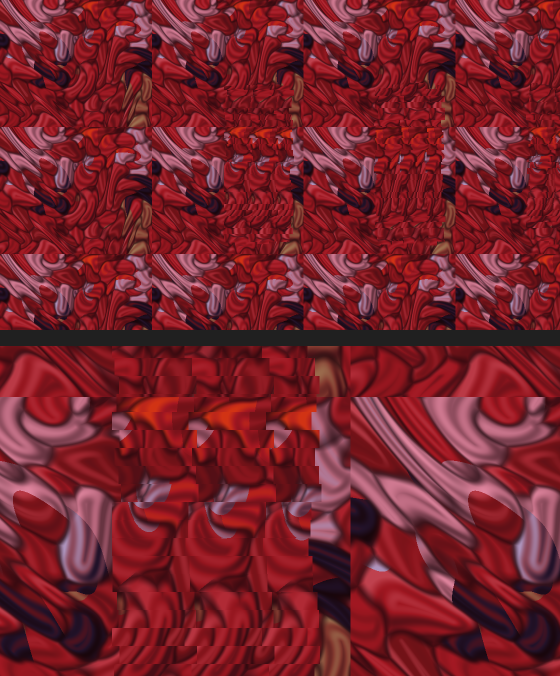
Top: the whole. Bottom: its middle third, enlarged.
Give the GLSL for this pattern, as a Shadertoy shader.

```glsl
// Repeating tile of crumpled red, pink and lilac cloth folds with displaced strips.

const vec2  TILES      = vec2(3.69, 2.60);   // repeats across and down
const float TILE_SHAPE = 1.195;              // tile width over height
const float FOLDS      = 7.5;                // fold cells down one tile
const float FOLD_LEN   = 0.40;               // half length of a fold, in cells
const float BLEND      = 30.0;               // sharpness of overlaps
const vec2  LIGHT      = vec2(-0.55, -0.83); // towards the light, y down
const vec4  DAMAGE     = vec4(0.40, 0.26, 1.01, 0.735); // left, top, right, bottom
const vec2  STRIP      = vec2(0.48, 0.92);   // damaged span inside a tile
const float ECHO       = 0.17;               // width of a repeated sliver

const vec3 BLACK   = vec3(0.09, 0.02, 0.04);
const vec3 DEEP    = vec3(0.25, 0.05, 0.08);
const vec3 MAROON  = vec3(0.44, 0.07, 0.09);
const vec3 CRIMSON = vec3(0.64, 0.09, 0.13);
const vec3 ROSE    = vec3(0.76, 0.27, 0.32);
const vec3 MAUVE   = vec3(0.54, 0.27, 0.34);
const vec3 PINK    = vec3(0.90, 0.54, 0.64);
const vec3 LILAC   = vec3(0.68, 0.58, 0.74);
const vec3 ORANGE  = vec3(0.82, 0.20, 0.08);
const vec3 OLIVE   = vec3(0.62, 0.45, 0.32);
const vec3 NAVY    = vec3(0.13, 0.07, 0.16);

float hash(vec2 p) {
    vec3 q = fract(p.xyx * vec3(0.1031, 0.1030, 0.0973));
    q += dot(q, q.yzx + 33.33);
    return fract((q.x + q.y) * q.z);
}

float zone(vec2 p, vec2 centre, vec2 size) {
    vec2 d = (p - centre) / size;
    return exp(-dot(d, d));
}

// Layered sines curl the cloth.
vec2 curl(vec2 p) {
    float amp = 0.19, freq = 2.3;
    for (int i = 0; i < 4; i++) {
        p += amp * sin(p.yx * freq + vec2(1.3, 4.1) * float(i + 1));
        amp *= 0.55;
        freq *= 1.9;
    }
    return p;
}

// Cloth colour for one fold, chosen by its place in the tile.
vec3 clothColour(vec2 c, vec2 id, float lit) {
    float pick = hash(id + 71.0);
    vec3 low = mix(DEEP, MAROON, hash(id + 13.0));
    vec3 mid = mix(MAROON, CRIMSON, hash(id + 29.0));
    vec3 high = mix(CRIMSON, ROSE, hash(id + 47.0));
    float pink = zone(c, vec2(0.24, 0.15), vec2(0.28, 0.22))
               + zone(c, vec2(0.92, 0.17), vec2(0.09, 0.16))
               + zone(c, vec2(0.10, 0.48), vec2(0.12, 0.08));
    float lilac = zone(c, vec2(0.50, 0.34), vec2(0.13, 0.09));
    float orange = zone(c, vec2(0.60, 0.17), vec2(0.22, 0.20));
    float olive = zone(c, vec2(0.92, 0.82), vec2(0.13, 0.17))
                + zone(c, vec2(0.42, 0.60), vec2(0.11, 0.08))
                + 0.7 * zone(c, vec2(0.12, 0.97), vec2(0.20, 0.08));
    float dark = zone(c, vec2(0.02, 0.32), vec2(0.12, 0.20))
               + zone(c, vec2(0.95, 0.46), vec2(0.16, 0.14))
               + 0.7 * zone(c, vec2(0.40, 0.55), vec2(0.20, 0.10));
    if (pick < 0.85 * pink) {
        low = MAUVE * 0.75;
        mid = mix(MAUVE, PINK, 0.45);
        high = mix(PINK, LILAC, step(0.66, hash(id + 5.0)));
    } else if (pick < lilac) {
        low = NAVY; mid = MAUVE; high = LILAC;
    } else if (pick < 0.75 * dark) {
        low = BLACK; mid = NAVY; high = MAROON;
    } else if (pick < 0.8 * olive) {
        low = DEEP; mid = mix(MAROON, OLIVE, 0.4); high = OLIVE;
    } else if (pick < 0.8 * orange) {
        mid = CRIMSON; high = ORANGE;
    }
    return lit < 0.5 ? mix(low, mid, lit * 2.0) : mix(mid, high, lit * 2.0 - 1.0);
}

// Overlapping bent folds, weighted by height.
vec3 cloth(vec2 tile) {
    vec2 p = curl(tile * vec2(TILE_SHAPE, 1.0)) * FOLDS;
    vec2 base = floor(p);
    vec3 sum = vec3(0.0);
    float total = 0.0, top = -9.0, second = -9.0;
    for (int y = -1; y <= 1; y++)
    for (int x = -1; x <= 1; x++) {
        vec2 id = base + vec2(x, y);
        vec2 centre = id + 0.25 + 0.5 * vec2(hash(id), hash(id + 37.0));
        float a = 6.2832 * hash(id + 91.0);
        mat2 turn = mat2(cos(a), -sin(a), sin(a), cos(a));
        vec2 q = turn * (p - centre);
        q.y += 0.45 * q.x * q.x;
        vec2 away = vec2(q.x - clamp(q.x, -FOLD_LEN, FOLD_LEN), q.y);
        float d = length(away);
        float height = 0.55 * hash(id + 53.0) - d;
        float slope = dot(away * turn, LIGHT);
        float pleat = sin(d * 17.0 + 2.0 * q.x + 6.0 * hash(id + 19.0));
        float lit = clamp(0.48 + 0.85 * slope + 0.22 * pleat, 0.0, 1.0);
        vec2 place = tile + (centre - p) / (FOLDS * vec2(TILE_SHAPE, 1.0));
        float w = exp(BLEND * height);
        sum += w * clothColour(place, id, lit);
        total += w;
        second = max(second, min(top, height));
        top = max(top, height);
    }
    float crease = smoothstep(-0.03, 0.20, top - second);
    return mix(BLACK, sum / total, 0.38 + 0.62 * crease);
}

// Echoed slivers with ragged borders.
vec2 displace(vec2 tile, vec2 pos, vec2 id) {
    float ragX = 0.035 * (hash(vec2(floor(pos.y * 55.0), id.x)) - 0.5);
    float ragY = 0.02 * (hash(vec2(floor(pos.x * 50.0), 8.0)) - 0.5);
    vec2 s = pos + vec2(0.0, ragY);
    bool inside = all(greaterThan(s, DAMAGE.xy)) && all(lessThan(s, DAMAGE.zw));
    float x = tile.x + ragX;
    if (inside && x > STRIP.x && x < STRIP.y) {
        float sliver = floor((x - STRIP.x) / ECHO);
        tile.x = x - sliver * ECHO + 0.25 * hash(id + 3.0);
        tile.y += 0.04 * (hash(id + sliver) - 0.5);
    }
    return tile;
}

void mainImage(out vec4 fragColor, in vec2 fragCoord) {
    vec3 col = vec3(0.0);
    for (int i = 0; i < 4; i++) {  // four samples smooth every edge
        vec2 jitter = vec2(i % 2, i / 2) * 0.5 - 0.25;
        vec2 pos = (fragCoord + jitter) / iResolution.xy;
        pos.y = 1.0 - pos.y;
        vec2 grid = pos * TILES;
        col += cloth(displace(fract(grid), pos, floor(grid)));
    }
    fragColor = vec4(col * 0.25, 1.0);
}
```
